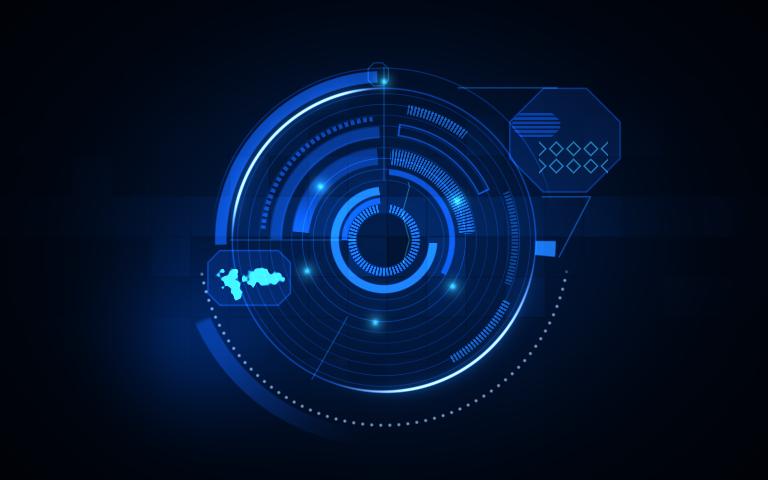
A Shadertoy shader for this background:

```glsl
// Glowing blue dial of concentric arcs, ticks and side panels on a dark tiled backdrop.

const vec3 BLUE = vec3(0.05, 0.28, 0.72);
const vec3 SKY = vec3(0.12, 0.48, 0.90);
const vec3 CYAN = vec3(0.25, 0.80, 0.90);
const vec3 WHITE = vec3(0.78, 0.88, 1.0);

float hash(vec2 p) { return fract(sin(dot(p, vec2(127.1, 311.7))) * 43758.5453); }

float noise(vec2 p) {
    vec2 i = floor(p), f = fract(p);
    f = f * f * (3.0 - 2.0 * f);
    return mix(mix(hash(i), hash(i + vec2(1, 0)), f.x),
               mix(hash(i + vec2(0, 1)), hash(i + 1.0), f.x), f.y);
}

float fill(float d, float px) { return 1.0 - smoothstep(-px, px, d); }
float line(float d, float width, float px) { return fill(abs(d) - width, px); }
float glow(vec2 p, float size) { return exp(-dot(p, p) / (size * size)); }
float blob(vec2 p, vec2 size) { return 1.0 - length(p / size); }

float segment(vec2 p, vec2 a, vec2 b) {
    vec2 v = b - a;
    return length(p - a - v * clamp(dot(p - a, v) / dot(v, v), 0.0, 1.0));
}

// Box with its corners cut off
float cutBox(vec2 p, vec2 halfSize, float cut) {
    vec2 d = abs(p) - halfSize;
    return max(max(d.x, d.y), (d.x + d.y + cut) * 0.707);
}

// Angular window in degrees, counter-clockwise
float sweep(float angle, float start, float span, float feather) {
    float t = mod(angle - start, 360.0);
    return smoothstep(0.0, feather, t) * (1.0 - smoothstep(span - feather, span, t));
}

// Ring sector; q holds radius and degrees
float arc(vec2 q, float inner, float outer, float start, float span, float px) {
    return fill(max(inner - q.x, q.x - outer), px) * sweep(q.y, start, span, 0.7);
}

float ticks(float angle, float spacing) {
    return smoothstep(0.12, 0.28, abs(fract(angle / spacing) - 0.5));
}

vec3 backdrop(vec2 p) {
    vec3 col = vec3(0.0, 0.007, 0.026);
    col += vec3(0.008, 0.115, 0.29) * exp(-5.2 * dot(p * p, vec2(0.75, 1.3)));
    col += vec3(0.0, 0.08, 0.22) * glow(p + vec2(0.39, 0.2), 0.16);
    // Square tiles, strongest along one row
    vec2 cell = (p - 0.007) / vec2(0.082, 0.084);
    vec2 id = floor(cell), edge = 0.5 - abs(fract(cell) - 0.5);
    float row = 1.0 - step(0.5, abs(id.y));
    float lit = smoothstep(0.55, 1.0, hash(id + 3.0)) * 0.6 + row * 0.5;
    float fade = exp(-4.5 * dot(p * p, vec2(1, 5)));
    col += vec3(0.01, 0.09, 0.22) * lit * fade;
    return col * (1.0 - 0.25 * fade * (1.0 - smoothstep(0.0, 0.04, min(edge.x, edge.y))));
}

vec3 dial(vec2 p, vec2 q, float px) {
    float r = q.x, a = q.y;
    vec3 col = vec3(0);
    // Fine rings
    for (int i = 0; i < 9; i++) {
        float radius = 0.125 + 0.0225 * float(i);
        col += BLUE * line(r - radius, 0.0005, px) * (0.3 + 0.4 * hash(vec2(i, 4)));
    }
    // Core and middle arcs
    col += SKY * 0.7 * arc(q, 0.058, 0.075, 100.0, 340.0, px) * ticks(a, 6.0);
    col += BLUE * 0.9 * arc(q, 0.076, 0.088, 95.0, 85.0, px);
    col += SKY * 0.85 * arc(q, 0.094, 0.111, 95.0, 262.0, px);
    col += BLUE * 0.8 * arc(q, 0.136, 0.147, -30.0, 116.0, px);
    col += BLUE * arc(q, 0.157, 0.191, 94.0, 81.0, px) * (0.45 + 0.5 * sweep(a, 145.0, 60.0, 28.0));
    col += SKY * 0.6 * arc(q, 0.157, 0.19, 4.0, 82.0, px) * ticks(a, 2.0);
    col += BLUE * 0.5 * arc(q, 0.212, 0.236, 92.0, 88.0, px);
    col += BLUE * 0.8 * (arc(q, 0.218, 0.244, 25.0, 58.0, px) - arc(q, 0.221, 0.241, 26.0, 56.0, px));
    col += BLUE * 0.7 * arc(q, 0.248, 0.258, 95.0, 80.0, px) * ticks(a, 3.0);
    // Outer tick strips
    float strips = arc(q, 0.266, 0.286, 52.0, 28.0, px) + arc(q, 0.278, 0.294, -61.0, 35.0, px);
    strips += 0.6 * arc(q, 0.266, 0.28, -20.0, 42.0, px);
    col += SKY * 0.55 * strips * ticks(a, 1.5);
    // Bright rim and outer bands
    float shine = sweep(a, 88.0, 94.0, 20.0) + sweep(a, 245.0, 112.0, 40.0);
    col += mix(BLUE * 0.65, WHITE, shine) * line(r - 0.316, 0.0015 + 0.0014 * shine, px);
    col += SKY * 0.35 * shine * exp(-abs(r - 0.316) * 90.0);
    col += BLUE * 0.75 * arc(q, 0.328, 0.352, 92.0, 90.0, px);
    col += BLUE * 0.5 * line(r - 0.358, 0.001, px) * sweep(a, 5.0, 175.0, 30.0);
    col += BLUE * 0.38 * line(r - 0.413, 0.017, px) * sweep(a, 203.0, 65.0, 2.0) * sweep(a, 150.0, 118.0, 55.0);
    col += SKY * 0.8 * arc(q, 0.316, 0.358, -6.0, 6.0, px);
    // Dotted lower arc
    vec2 bead = vec2(r - 0.386, (fract(a / 2.8) - 0.5) * radians(2.8) * r);
    col += WHITE * 0.6 * fill(length(bead) - 0.003, px) * sweep(a, 188.0, 164.0, 4.0);
    // Spokes, top tab and core circuit
    float wires = min(segment(p, vec2(0, 0.125), vec2(0, 0.36)), segment(p, vec2(-0.32, 0), vec2(-0.06, 0)));
    wires = min(wires, segment(p, vec2(-0.076, -0.16), vec2(-0.15, -0.29)));
    wires = min(wires, abs(cutBox(p - vec2(-0.012, 0.345), vec2(0.021, 0.024), 0.012)));
    float circuit = p.x - 0.038 - 0.03 * abs(fract(p.y * 9.0) - 0.5);
    col += CYAN * 0.45 * line(circuit, 0.0008, px) * step(abs(p.y - 0.035), 0.085);
    return col + SKY * 0.5 * line(wires, 0.0008, px);
}

vec3 panel(float d, float px) { return BLUE * (0.18 * fill(d, px) + 0.6 * line(d, 0.0013, px)); }

vec3 panels(vec2 p, float px) {
    // Left panel with scattered landmasses
    vec2 m = p + vec2(0.281, 0.079), s = p - vec2(0.377, 0.208);
    vec3 col = panel(cutBox(m, vec2(0.086, 0.057), 0.025), px);
    float land = max(blob(m + vec2(0.037, 0), vec2(0.034, 0.022)), blob(m - vec2(0.029, 0), vec2(0.042, 0.022)));
    land = max(land, blob(m + vec2(0.025, 0.023), vec2(0.012, 0.022)));
    col += CYAN * fill(0.25 - land - 0.9 * (noise(p * 110.0) - 0.5), 0.12);
    // Right panel with hatching and diamonds
    col += panel(cutBox(s, vec2(0.115, 0.108), 0.07), px);
    col += BLUE * 0.5 * fill(cutBox(s + vec2(0.06, -0.032), vec2(0.05, 0.028), 0.02), px) * ticks(s.y, 0.009);
    vec2 d = abs(mod(s, 0.036) - 0.018), away = abs(s - vec2(0.018, -0.036));
    col += CYAN * 0.5 * line(d.x + d.y - 0.014, 0.002, px) * step(away.x, 0.072) * step(away.y, 0.036);
    // Connectors
    float wire = min(segment(p, vec2(0.155, 0.317), vec2(0.36, 0.317)), segment(p, vec2(0.33, 0.09), vec2(0.43, 0.09)));
    wire = min(wire, segment(p, vec2(0.43, 0.09), vec2(0.365, -0.035)));
    return col + SKY * 0.5 * line(wire, 0.0013, px);
}

void mainImage(out vec4 fragColor, in vec2 fragCoord) {
    vec2 p = (fragCoord - 0.5 * iResolution.xy) / iResolution.y;
    float px = 1.0 / iResolution.y;
    vec2 polar = vec2(length(p), degrees(atan(p.y, p.x)));
    vec3 col = backdrop(p) * (1.0 - 0.35 * fill(polar.x - 0.056, px));
    col += dial(p, polar, px) + panels(p, px);
    // Glowing nodes
    for (int i = 0; i < 6; i++) {
        float t = radians(90.0 - 62.0 * float(i));
        vec2 offset = p - (i == 0 ? 0.33 : 0.173) * vec2(cos(t), sin(t));
        col += CYAN * (0.35 * glow(offset, 0.018) + 0.6 * glow(offset, 0.006));
    }
    fragColor = vec4(min(col, 1.0), 1.0);
}
```
